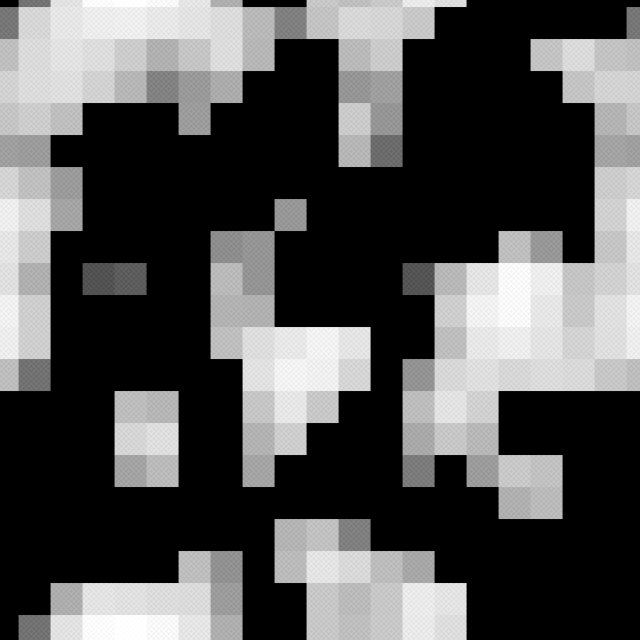
Reproduce this texture procedurally as a three.js fragment shader.

```glsl
// Blocky grey clouds on black: a sum of layered sine waves is sampled once
// per square cell, cut off below a threshold and lifted by a steep tone curve.
// A faint fine weave covers the lit cells.

varying vec2 vUv;

const float CELLS = 20.0;
const float PI = 3.14159265;

float hash(float n) {
  return fract(sin(n * 12.9898 + 4.1) * 43758.547);
}

// Waves lean around the four diagonals and fade as they get finer. Whole
// cycle counts keep the mean at zero, so lit and dark areas stay balanced.
float cloudField(vec2 p) {
  float sum = 0.0;
  for (int i = 0; i < 16; i++) {
    float layer = float(i);
    float angle = PI * (0.25 + 0.5 * layer) + 0.6 * sin(5.0 * layer);
    vec2 direction = vec2(-cos(angle), sin(angle));
    vec2 cycles = floor((1.9 + 0.35 * layer) * direction + 0.5);
    float wave = sin(2.0 * PI * (dot(cycles, p) + hash(layer + 1.0)));
    sum += wave / max(length(cycles), 2.0);
  }
  return sum;
}

// Steep root: black jumps quickly to mid grey, then eases towards white.
float cellGrey(vec2 cell) {
  float density = cloudField(cell / CELLS) - 0.1;
  return density > 0.0 ? 0.87 * pow(density, 0.18) : 0.0;
}

void main() {
  // Flat cells, blended with their neighbours only along a thin border
  vec2 grid = vUv * CELLS - vec2(0.6, 0.8);
  vec2 cell = floor(grid);
  vec2 border = smoothstep(0.96, 1.0, fract(grid));
  float left = mix(cellGrey(cell), cellGrey(cell + vec2(0.0, 1.0)), border.y);
  float right = mix(cellGrey(cell + vec2(1.0, 0.0)), cellGrey(cell + 1.0), border.y);
  float grey = mix(left, right, border.x);

  // Fine weave on lit cells only
  vec2 weave = sin(vUv * PI * 256.0);
  grey += 0.03 * weave.x * weave.y * smoothstep(0.05, 0.2, grey);

  gl_FragColor = vec4(vec3(clamp(grey, 0.0, 1.0)), 1.0);
}
```
